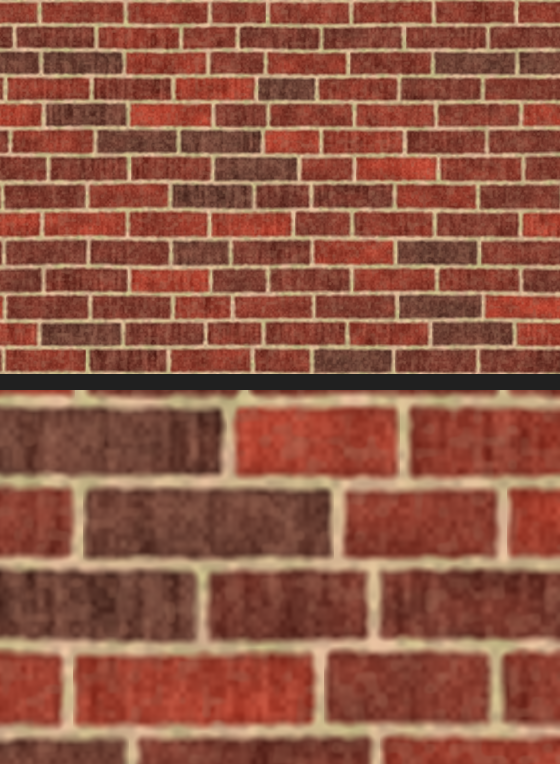
Top: the whole. Bottom: its middle third, enlarged.
This texture is drawn by a Shadertoy shader. Its source:

```glsl
float hash(vec2 p) {
    vec3 q = fract(p.xyx * vec3(0.1031, 0.1030, 0.0973));
    q += dot(q, q.yzx + 33.33);
    return fract((q.x + q.y) * q.z);
}

float noise(vec2 p) {
    vec2 i = floor(p), f = fract(p);
    f = f * f * (3.0 - 2.0 * f);
    return mix(mix(hash(i), hash(i + vec2(1, 0)), f.x),
               mix(hash(i + vec2(0, 1)), hash(i + vec2(1, 1)), f.x), f.y);
}

// Small sideways shift of the joint at the left of a brick
float jointShift(float brick, float row) {
    return 0.006 * (hash(vec2(mod(brick, 7.0) + 5.0, row + 41.0)) - 0.5);
}

// Brick index, row, and distances to the nearest vertical and horizontal joints
vec4 brickCell(vec2 uv, float aspect) {
    const float rows = 14.0, brickWidth = 0.1495;
    const float shortWidth = 1.0 - 6.0 * brickWidth;

    // Courses sag gently and grow taller below the middle
    float depth = 1.0 - uv.y;
    depth += 0.014 * max(0.0, sin(4.3 * depth));
    depth += 0.005 * (noise(vec2(uv.x * 7.0, depth * 9.0)) - 0.5);
    float row = mod(floor(depth * rows), rows);
    float fy = fract(depth * rows);

    // Alternate courses are offset; each holds six long bricks and a short one
    float start = mod(row, 2.0) < 0.5 ? 0.077 : 0.02 - 0.0015 * row;
    start += 0.016 * (hash(vec2(row, 7.0)) - 0.5);
    bool lateShort = (row > 4.5 && row < 8.5) || row == 3.0 || row == 13.0;
    float shortIndex = lateShort ? 3.0 : 2.0;
    float x = fract(uv.x - start);
    float shortLeft = shortIndex * brickWidth;
    float brick, left, width = brickWidth;
    if (x < shortLeft) {
        brick = floor(x / brickWidth);
        left = brick * brickWidth;
    } else if (x < shortLeft + shortWidth) {
        brick = shortIndex;
        left = shortLeft;
        width = shortWidth;
    } else {
        brick = min(floor((x - shortWidth) / brickWidth) + 1.0, 6.0);
        left = (brick - 1.0) * brickWidth + shortWidth;
    }
    float right = left + width + jointShift(brick + 1.0, row);
    left += jointShift(brick, row);
    return vec4(brick, row, min(x - left, right - x) * aspect, min(fy, 1.0 - fy) / rows);
}

vec3 brickColor(vec2 id, vec2 p) {
    float tone = hash(id + 13.0), kind = hash(id + 71.0);
    vec3 color = mix(vec3(0.45, 0.22, 0.175), vec3(0.59, 0.23, 0.17), tone);
    color = mix(color, vec3(0.39, 0.24, 0.195), 0.85 * step(0.87, kind));
    color = mix(color, vec3(0.67, 0.25, 0.18), 0.8 * step(kind, 0.12));

    // Cloudy firing marks
    float cloud = noise(p * vec2(22.0, 34.0) + id * 9.0);
    color *= 0.87 + 0.26 * cloud;

    // Vertical grooves, stronger on some bricks
    float groove = noise(p * vec2(125.0, 16.0) + id * 5.0) - 0.5;
    color += groove * mix(0.04, 0.20, hash(id + 29.0)) * vec3(0.9, 0.75, 0.65);

    // Fine grain and pale dust
    float grain = noise(p * vec2(190.0, 170.0));
    color += (grain - 0.5) * vec3(0.10, 0.09, 0.08);
    float dust = smoothstep(0.5, 0.9, noise(p * 95.0 + 17.0));
    return mix(color, vec3(0.62, 0.42, 0.34), 0.32 * dust);
}

void mainImage(out vec4 fragColor, in vec2 fragCoord) {
    vec2 uv = fragCoord / iResolution.xy;
    float aspect = 1.5;
    vec2 p = uv * vec2(aspect, 1.0);
    vec4 cell = brickCell(uv, aspect);

    // Rounded brick outline with worn edges
    vec2 inset = max(0.011 - cell.zw, 0.0);
    float edge = 0.011 - length(inset);
    edge += 0.0035 * (noise(p * 85.0) - 0.5);
    float aa = 0.5 / iResolution.y;
    float mortar = 1.0 - smoothstep(0.001 - aa, 0.0105 + aa, edge);

    // Sandy mortar with green and pink stains
    float stain = noise(p * 38.0 + 50.0);
    vec3 mortarColor = mix(vec3(0.75, 0.71, 0.51), vec3(0.87, 0.71, 0.60), stain);
    mortarColor *= 0.90 + 0.20 * noise(p * 120.0 + 8.0);

    // Bricks darken slightly toward their rims
    vec3 color = brickColor(cell.xy, p);
    color *= 0.91 + 0.09 * smoothstep(0.008, 0.016, min(cell.z, cell.w));
    color = mix(color, mortarColor, mortar);
    fragColor = vec4(clamp(color, 0.0, 1.0), 1.0);
}
```
